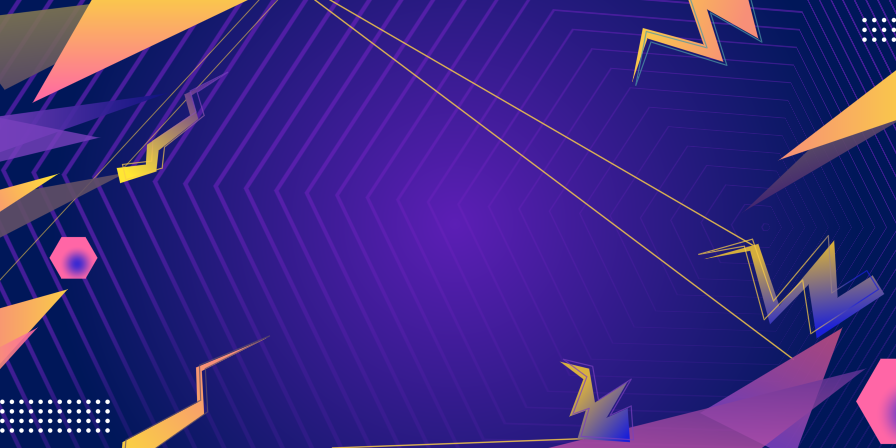
Give the GLSL for this background, as a Shadertoy shader.

```glsl
#define CANVAS vec2(768.0, 384.0)
#define NAVY vec3(0.0, 0.09, 0.35)
#define PURPLE vec3(0.36, 0.12, 0.71)
#define GOLD vec3(0.98, 0.80, 0.28)
#define YELLOW vec3(1.0, 0.9, 0.2)
#define PINK vec3(1.0, 0.40, 0.65)
#define SALMON vec3(0.97, 0.56, 0.47)
#define VIOLET vec3(0.47, 0.25, 0.74)
#define BLUE vec3(0.10, 0.12, 0.85)
#define MAUVE vec3(0.38, 0.31, 0.40)
#define RING_STEP 26.0
#define GLOW_RADIUS 345.0

const int CORNERS = 11;
float pixel;

void paint(inout vec3 col, vec3 ink, float dist, float alpha) {
    col = mix(col, ink, alpha * smoothstep(0.7 * pixel, -0.7 * pixel, dist));
}

// Signed distance to the line through a and b
float side(vec2 p, vec2 a, vec2 b) {
    vec2 dir = normalize(b - a);
    return dir.y * (p.x - a.x) - dir.x * (p.y - a.y);
}

float segment(vec2 p, vec2 a, vec2 b) {
    vec2 e = b - a;
    return length(p - a - e * clamp(dot(p - a, e) / max(dot(e, e), 0.001), 0.0, 1.0));
}

// Triangle shaded from its tip to the opposite edge
void shard(inout vec3 col, vec2 p, vec2 tip, vec2 b, vec2 c, vec3 tipInk, vec3 baseInk, float alpha) {
    float turn = -sign(side(c, tip, b));
    float d = turn * side(p, tip, b);
    d = max(d, turn * max(turn * side(p, b, c) * turn, turn * side(p, b, c) * turn));
    d = max(turn * side(p, tip, b), max(turn * side(p, b, c), turn * side(p, c, tip)));
    float t = clamp(side(p, b, c) / side(tip, b, c), 0.0, 1.0);
    paint(col, mix(baseInk, tipInk, t), d, alpha);
}

float polygon(vec2 p, vec2 v[CORNERS]) {
    float d = 1e5, s = 1.0;
    for (int i = 0, j = CORNERS - 1; i < CORNERS; j = i, i++) {
        d = min(d, segment(p, v[i], v[j]));
        if ((v[i].y > p.y) != (v[j].y > p.y)) {
            float x = v[i].x + (p.y - v[i].y) * (v[j].x - v[i].x) / (v[j].y - v[i].y);
            if (p.x < x) s = -s;
        }
    }
    return s * d;
}

// Filled zigzag with a shifted outline
void bolt(inout vec3 col, vec2 p, vec2 v[CORNERS], vec2 from, vec2 to, vec3 inkA, vec3 inkB, vec2 shift, vec3 lineInk) {
    vec2 axis = to - from;
    float t = clamp(dot(p - from, axis) / dot(axis, axis), 0.0, 1.0);
    paint(col, mix(inkA, inkB, t), polygon(p, v), 1.0);
    paint(col, lineInk, abs(polygon(p - shift, v)) - 0.5, 0.75);
}

void gem(inout vec3 col, vec2 p, vec2 center, float radius) {
    vec2 q = (p - center) / radius, a = abs(q);
    float d = (max(a.x * 0.866 + a.y * 0.5, a.y) - 0.85) * radius;
    float shade = smoothstep(0.75, 0.0, length(q - vec2(0.15, -0.25)));
    paint(col, mix(PINK, BLUE, shade * 0.85), d, 1.0);
}

void dots(inout vec3 col, vec2 p, vec2 start, vec2 count, float gap) {
    vec2 cell = clamp(round((p - start) / gap), vec2(0.0), count - 1.0);
    paint(col, vec3(1.0), length(p - start - cell * gap) - 1.9, 1.0);
}

// Nested skewed hexagons; returns line coverage
float rings(vec2 p) {
    vec2 q = p - vec2(658.0, 189.0);
    float r = max(dot(q, vec2(-0.953, 0.624)), dot(q, vec2(-1.037, -0.497)));
    r = max(r, max(dot(q, vec2(0.136, 1.695)), dot(q, vec2(-0.054, -1.815))));
    r = max(r, max(dot(q, vec2(2.6, 1.3)), dot(q, vec2(2.6, -1.6))));
    float d = abs(fract((r - 5.0) / RING_STEP + 0.5) - 0.5) * RING_STEP;
    float width = mix(0.5, 2.1, smoothstep(120.0, 480.0, r));
    float fade = mix(0.25, 0.85, smoothstep(30.0, 250.0, p.y + max(0.0, 150.0 - p.x)));
    return smoothstep(width + pixel, width - pixel, d) * fade * mix(0.5, 1.0, smoothstep(100.0, 420.0, r));
}

void mainImage(out vec4 fragColor, in vec2 fragCoord) {
    vec2 p = fragCoord / iResolution.xy * CANVAS;
    pixel = CANVAS.y / iResolution.y;
    // Glow and rings
    float glow = clamp(1.0 - length(p - vec2(390, 192)) / GLOW_RADIUS, 0.0, 1.0);
    vec3 col = mix(NAVY, PURPLE, glow);
    col = mix(col, vec3(0.42, 0.13, 0.74), 0.75 * rings(p));
    // Gold threads
    float thread = min(segment(p, vec2(283, 384), vec2(650, 171)), segment(p, vec2(270, 384), vec2(680, 76)));
    thread = min(thread, segment(p, vec2(285, 0), vec2(500, 8)));
    paint(col, GOLD, thread - 0.6, 0.85);
    thread = min(segment(p, vec2(222, 384), vec2(0, 144)), segment(p, vec2(238, 384), vec2(105, 239)));
    paint(col, GOLD, thread - 0.4, 0.6);
    // Left shards
    shard(col, p, vec2(4, 307), vec2(-40, 366), vec2(170, 392), MAUVE, vec3(0.5, 0.46, 0.32), 0.9);
    shard(col, p, vec2(28, 296), vec2(82, 390), vec2(225, 390), PINK, GOLD, 1.0);
    shard(col, p, vec2(143, 304), vec2(-10, 283), vec2(-10, 250), BLUE * 0.6, VIOLET, 0.9);
    shard(col, p, vec2(85, 266), vec2(-10, 285), vec2(-10, 243), VIOLET, VIOLET, 0.8);
    shard(col, p, vec2(108, 236), vec2(-20, 213), vec2(-20, 170), MAUVE, MAUVE, 0.9);
    shard(col, p, vec2(50, 235), vec2(-20, 216), vec2(-10, 196), YELLOW, SALMON, 1.0);
    shard(col, p, vec2(58, 136), vec2(-10, 117), vec2(-10, 61), GOLD, SALMON, 1.0);
    shard(col, p, vec2(32, 103), vec2(-5, 84), vec2(-5, 62), PINK, SALMON, 0.9);
    // Right shards and gems
    shard(col, p, vec2(638, 203), vec2(700, 262), vec2(790, 292), VIOLET * 0.6, MAUVE, 0.9);
    shard(col, p, vec2(668, 247), vec2(780, 333), vec2(780, 285), SALMON, GOLD, 1.0);
    shard(col, p, vec2(722, 103), vec2(600, 30), vec2(680, -10), PINK * 0.75, VIOLET, 0.9);
    shard(col, p, vec2(742, 68), vec2(470, 0), vec2(640, -10), VIOLET * 0.8, vec3(0.75, 0.32, 0.65), 0.8);
    gem(col, p, vec2(63, 163), 21.0);
    gem(col, p, vec2(776, 40), 43.0);
    // Zigzag bolts
    vec2 k = vec2(555, 351), m = vec2(173, 66);
    bolt(col, p, vec2[](vec2(542, 314), vec2(551, 360), vec2(603, 346), vec2(588, 390), vec2(640, 390), vec2(650, 351), vec2(606, 376), vec2(620, 331), k, k, k),
        vec2(550, 365), vec2(630, 340), GOLD, SALMON, vec2(3, -3), vec3(0.3, 0.6, 0.65));
    bolt(col, p, vec2[](vec2(190, 319), vec2(158, 303), vec2(163, 285), vec2(126, 260), vec2(125, 243), vec2(100, 240), vec2(103, 227), vec2(134, 237), vec2(136, 255), vec2(170, 282), vec2(164, 302)),
        vec2(115, 232), vec2(175, 305), YELLOW, VIOLET * 0.8, vec2(5, 3), mix(GOLD, VIOLET, smoothstep(240.0, 300.0, p.y)));
    bolt(col, p, vec2[](vec2(228, 94), vec2(168, 69), vec2(169, 39), vec2(105, 5), vec2(104, -6), vec2(125, -6), vec2(175, 29), m, m, m, m),
        vec2(115, 0), vec2(190, 60), GOLD, SALMON, vec2(3, 2), MAUVE);
    bolt(col, p, vec2[](vec2(480, 74), vec2(500, 59), vec2(488, 27), vec2(502, 32), vec2(495, 8), vec2(540, 5), vec2(538, 34), vec2(520, 26), vec2(538, 57), vec2(510, 39), vec2(505, 68)),
        vec2(495, 50), vec2(540, 12), GOLD * 0.87, BLUE, vec2(3, 2), VIOLET);
    bolt(col, p, vec2[](vec2(604, 162), vec2(643, 169), vec2(660, 106), vec2(693, 140), vec2(700, 94), vec2(758, 132), vec2(748, 148), vec2(718, 129), vec2(715, 178), vec2(668, 122), vec2(650, 175)),
        vec2(690, 170), vec2(700, 100), GOLD * 0.85, BLUE, vec2(-5, 4), mix(GOLD, BLUE, smoothstep(690.0, 740.0, p.x)));
    // Dot grids
    dots(col, p, vec2(2, 15), vec2(12, 4), 8.2);
    dots(col, p, vec2(741, 350), vec2(4, 3), 8.4);
    fragColor = vec4(col, 1.0);
}
```
